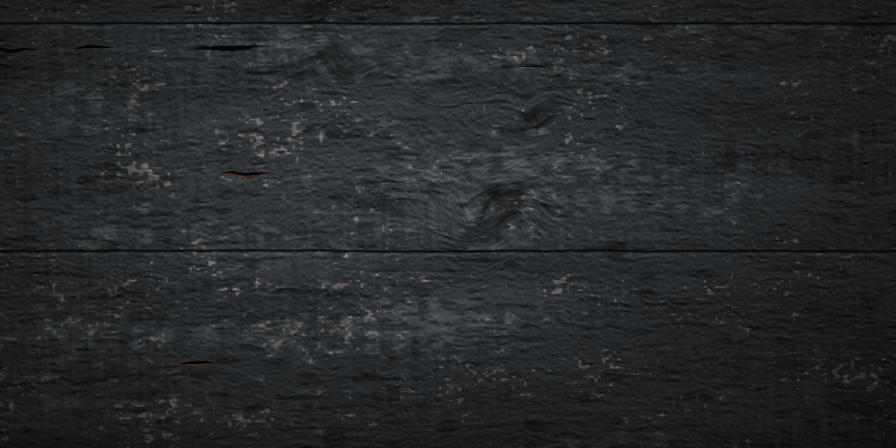
A Shadertoy shader for this texture:

```glsl
// Black painted wood planks with cracked grain, knots, splits and worn paint.
#define PAINT vec3(0.160, 0.172, 0.181)
#define WORN vec3(0.262, 0.280, 0.286)
#define FLECK vec3(0.40, 0.37, 0.36)
#define RUST vec3(0.32, 0.17, 0.14)
#define GAP vec3(0.015, 0.017, 0.019)
#define LOWER_SEAM 0.44
#define UPPER_SEAM 0.948
#define RELIEF 1.0
#define LIGHT_STEP vec2(0.0012, 0.0042)
#define SAW 0.24
#define CREASE 0.28
#define WEAR 0.65

float hash(vec2 p) {
    vec3 a = fract(p.xyx * vec3(0.1031, 0.1030, 0.0973));
    a += dot(a, a.yzx + 33.33);
    return fract((a.x + a.y) * a.z);
}

float noise(vec2 p) {
    vec2 i = floor(p), f = fract(p);
    f = f * f * (3.0 - 2.0 * f);
    return mix(mix(hash(i), hash(i + vec2(1, 0)), f.x),
               mix(hash(i + vec2(0, 1)), hash(i + vec2(1, 1)), f.x), f.y);
}

float fbm(vec2 p) {
    float sum = 0.0, amp = 0.53;
    for (int i = 0; i < 4; i++) {
        sum += amp * noise(p);
        p = p * 2.03 + 17.1;
        amp *= 0.5;
    }
    return sum;
}

// Cellular noise: distance to the nearest scattered point.
float cells(vec2 p) {
    vec2 i = floor(p);
    float d = 2.0;
    for (int y = -1; y <= 1; y++)
        for (int x = -1; x <= 1; x++) {
            vec2 c = i + vec2(x, y);
            d = min(d, length(c + vec2(hash(c), hash(c + 57.3)) - p));
        }
    return d;
}

mat2 turn(float a) {
    return mat2(cos(a), -sin(a), sin(a), cos(a));
}

// Knots: centre, radius, tilt.
const vec4 KNOTS[4] = vec4[4](
    vec4(1.10, 0.515, 0.085, 0.9), vec4(0.75, 0.86, 0.055, -0.85),
    vec4(0.71, 0.985, 0.045, 0.5), vec4(1.21, 0.74, 0.05, 0.7));

// Splits: centre, half length, amount of bare red wood.
const vec4 SPLITS[6] = vec4[6](
    vec4(0.51, 0.893, 0.095, 0.0), vec4(0.02, 0.888, 0.07, 0.0),
    vec4(0.21, 0.895, 0.05, 0.0), vec4(0.547, 0.614, 0.055, 0.8),
    vec4(0.44, 0.19, 0.05, 1.0), vec4(1.19, 0.852, 0.03, 0.0));

// Swirls the grain around each knot.
vec2 grainFlow(vec2 p) {
    for (int i = 0; i < 4; i++) {
        vec2 d = p - KNOTS[i].xy;
        float pull = exp(-dot(d, d) / (KNOTS[i].z * KNOTS[i].z));
        p = KNOTS[i].xy + turn(KNOTS[i].w * pull) * d;
    }
    p.y += 0.012 * sin(p.x * 3.1 + 1.0) + 0.005 * sin(p.x * 8.3 + p.y * 9.0);
    return p;
}

// Surface height: fibres, paint crackle and fine bumps.
float height(vec2 p, float plank) {
    vec2 q = grainFlow(p) + plank * vec2(7.3, 3.1);
    q.y += 0.008 * noise(q * vec2(30.0, 40.0));
    float fibre = 0.26 * noise(q * vec2(10.0, 100.0)) + 0.24 * noise(q * vec2(40.0, 160.0));
    float crackle = 0.28 * cells(q * vec2(50.0, 95.0));
    float bumps = 0.30 * noise(q * vec2(140.0, 160.0));
    return fibre + crackle + bumps;
}

void mainImage(out vec4 fragColor, in vec2 fragCoord) {
    vec2 p = fragCoord / iResolution.y;
    vec2 uv = fragCoord / iResolution.xy;
    float plank = step(LOWER_SEAM, p.y) + step(UPPER_SEAM, p.y);
    vec2 q = p + plank * 5.7;

    // Relief lit from above, broad streaks, saw marks and dark creases
    float slope = height(p, plank) - height(p + LIGHT_STEP, plank);
    float streak = fbm(q * vec2(1.8, 15.0)) - 0.48;
    float saw = noise(q * vec2(115.0, 17.0)) - 0.5;
    saw *= SAW * smoothstep(0.25, 0.65, noise(q * vec2(3.0, 9.0)));
    vec2 g = grainFlow(p);
    g.y += 0.012 * noise(g * vec2(22.0, 30.0));
    float crease = CREASE * smoothstep(0.66, 0.88, noise(g * vec2(16.0, 105.0)));
    float shade = max(0.25, 1.0 + RELIEF * slope + 0.5 * streak + saw - crease);

    // Worn paint and sparse pale flecks
    vec2 w = (p - vec2(0.64, 0.57)) / vec2(0.36, 0.11);
    float patchy = fbm(q * vec2(2.4, 13.0) + 3.7);
    patchy += 0.15 * exp(-dot(w, w)) * step(LOWER_SEAM, p.y);
    float rough = fbm(q * vec2(36.0, 70.0));
    float worn = WEAR * smoothstep(0.53, 0.72, 0.52 * patchy + 0.48 * rough);
    float chips = noise(q * vec2(115.0, 150.0) + 4.1);
    float fleck = smoothstep(0.63, 0.74, 0.33 * chips + 0.3 * rough
                             + 0.37 * fbm(p * vec2(6.0, 11.0) + 9.2));
    vec3 color = mix(PAINT, WORN, worn);
    color = mix(color, FLECK, 0.75 * fleck) * shade;

    // Dark knots
    for (int i = 0; i < 4; i++) {
        vec2 d = turn(KNOTS[i].w) * (p - KNOTS[i].xy) / KNOTS[i].z;
        float r = length(d * vec2(0.8, 1.7)) + 0.9 * (rough - 0.5);
        color *= 1.0 - 0.28 * (1.0 - smoothstep(0.45, 1.1, r));
    }

    // Splits, some baring red wood
    for (int i = 0; i < 6; i++) {
        vec2 d = (p - SPLITS[i].xy) / SPLITS[i].z;
        d.y += 0.12 * (noise(p * vec2(35.0, 8.0)) - 0.5);
        float lens = abs(d.y) * 13.0 + d.x * d.x + 0.5 * (rough - 0.5);
        float bare = abs(d.y + 0.07) * 7.0 + d.x * d.x;
        color = mix(color, RUST * shade, 0.75 * SPLITS[i].w * (1.0 - smoothstep(0.5, 1.1, bare)));
        color = mix(color, GAP, 0.95 * (1.0 - smoothstep(0.5, 1.1, lens)));
    }

    // Plank seams with a lit lower lip
    float wobble = 0.003 * (noise(vec2(p.x * 14.0, 2.0)) - 0.5);
    float lower = p.y - LOWER_SEAM + wobble, upper = p.y - UPPER_SEAM + wobble;
    float s = abs(lower) < abs(upper) ? lower : upper;
    color *= 1.0 + 0.25 * exp(-pow((s + 0.008) / 0.004, 2.0));
    color = mix(color, GAP, 0.8 * (1.0 - smoothstep(0.0005, 0.0045, abs(s))));

    // Falloff of light toward the edges
    vec2 v = (uv - vec2(0.45, 0.60)) / vec2(0.70, 0.78);
    color *= 0.19 + 1.04 * exp(-1.3 * dot(v, v));
    fragColor = vec4(color, 1.0);
}
```
